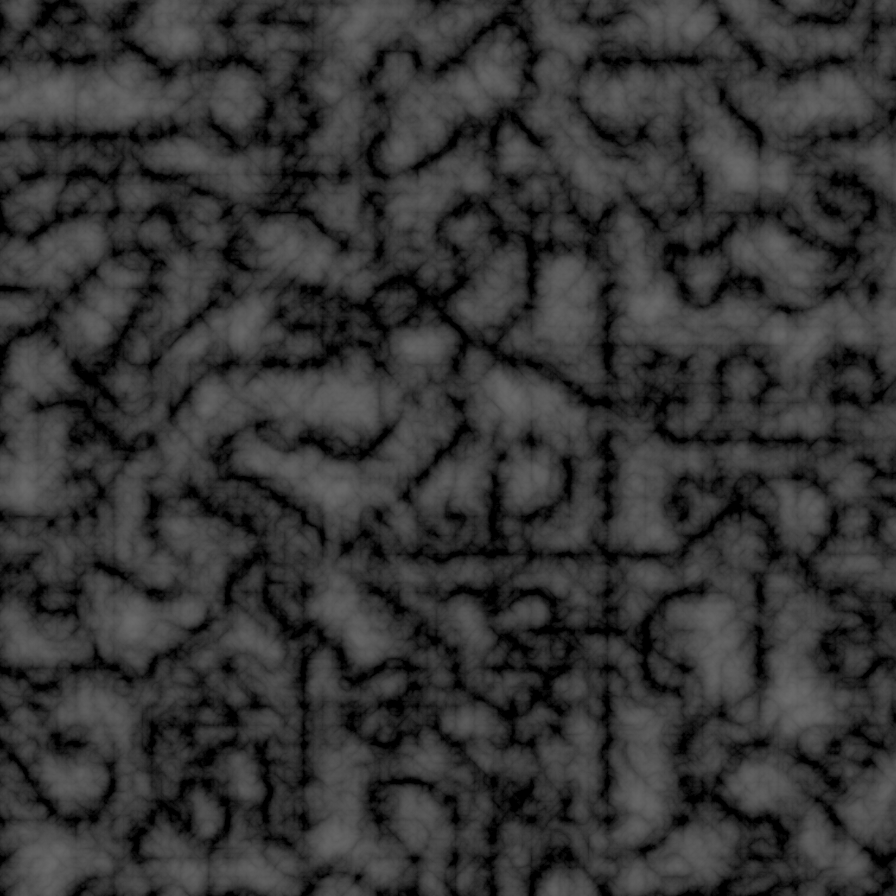
Write a WebGL 2 fragment shader that draws this texture.

```glsl
#version 300 es
precision highp float;
precision highp int;
// Dark grey billowy turbulence: soft lumps divided by ragged black creases.

uniform vec2 u_resolution;
out vec4 fragColor;

const float CELLS = 11.8;       // coarsest lattice cells across the canvas
const int   OCTAVES = 6;
const float GAIN = 0.5;         // amplitude ratio between octaves
const float BASE_TONE = 0.448;  // grey where the turbulence equals one
const float TONE_SLOPE = 0.21;  // grey change per natural log unit
const float MIN_TURBULENCE = 0.01;
const float MAX_TONE = 0.47;
const uint  SEED = 37u;

// Integer hash of a lattice point
uint hashCell(ivec2 cell, uint seed) {
    uint h = uint(cell.x) * 1597u + uint(cell.y) * 51749u + seed * 7919u;
    h = h * 747796405u + 2891336453u;
    h = ((h >> ((h >> 28u) + 4u)) ^ h) * 277803737u;
    h = (h >> 22u) ^ h;
    h *= 668265263u;
    return h ^ (h >> 15u);
}

// One of eight unit directions; the axis ones give straight creases
vec2 gradient(ivec2 cell, uint seed) {
    uint h = hashCell(cell, seed);
    vec2 signs = vec2(float(h & 1u), float((h >> 1u) & 1u)) * 2.0 - 1.0;
    if ((h & 4u) != 0u) return signs * 0.70711;
    return signs.x > 0.0 ? vec2(signs.y, 0.0) : vec2(0.0, signs.y);
}

float cornerValue(ivec2 cell, ivec2 corner, vec2 local, uint seed) {
    return dot(gradient(cell + corner, seed), local - vec2(corner));
}

float gradientNoise(vec2 p, uint seed) {
    ivec2 cell = ivec2(floor(p));
    vec2 local = fract(p);
    vec2 fade = local * local * local * (local * (local * 6.0 - 15.0) + 10.0);
    float bottom = mix(cornerValue(cell, ivec2(0, 0), local, seed),
                       cornerValue(cell, ivec2(1, 0), local, seed), fade.x);
    float top = mix(cornerValue(cell, ivec2(0, 1), local, seed),
                    cornerValue(cell, ivec2(1, 1), local, seed), fade.x);
    return mix(bottom, top, fade.y);
}

// Folded octaves on nested lattices, so creases line up across scales
float turbulence(vec2 p) {
    float sum = 0.0;
    float amplitude = 1.0;
    for (int i = 0; i < OCTAVES; i++) {
        sum += amplitude * abs(gradientNoise(p, SEED + uint(i)));
        p *= 2.0;
        amplitude *= GAIN;
    }
    return sum;
}

void main() {
    vec2 uv = gl_FragCoord.xy / u_resolution.y;
    float lumps = max(turbulence(uv * CELLS), MIN_TURBULENCE);

    // Log response: flat lump tops, steep fall into the creases
    float tone = clamp(BASE_TONE + TONE_SLOPE * log(lumps), 0.0, MAX_TONE);
    fragColor = vec4(vec3(tone), 1.0);
}
```
